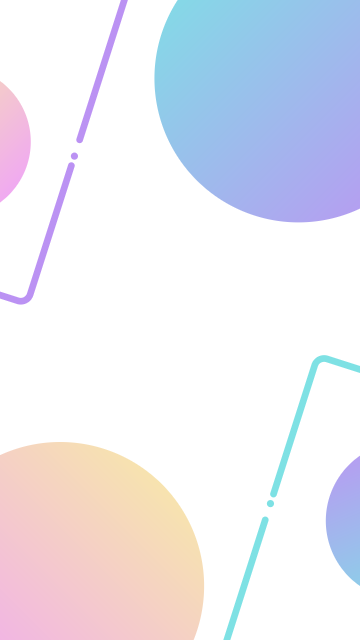
Write a Shadertoy shader that draws this background.

```glsl
const vec3 WHITE   = vec3(1.0);
const vec3 CYAN    = vec3(0.52, 0.85, 0.905);
const vec3 VIOLET  = vec3(0.71, 0.62, 0.945);
const vec3 CREAM   = vec3(0.968, 0.89, 0.685);
const vec3 PINK    = vec3(0.942, 0.665, 0.945);
const vec3 PURPLE  = vec3(0.735, 0.572, 0.953);
const vec3 TEAL    = vec3(0.494, 0.882, 0.894);

const float CORNER_RADIUS = 0.0275;
const float HALF_STROKE   = 0.0093;
const float DOT_RADIUS    = 0.0099;
const float DOT_HEIGHT    = 0.4306;
const float GAP_MIDDLE    = 0.4405;
const float GAP_HALF      = 0.0377;

// Smooth coverage of a signed distance over one pixel
float coverage(float dist, float pixel) {
    return clamp(0.5 - dist / pixel, 0.0, 1.0);
}

// Disc filled with a linear gradient running along a direction
vec3 paintDisc(vec3 base, vec2 p, vec2 center, float radius,
               vec2 direction, vec3 from, vec3 to, float pixel) {
    vec2 offset = p - center;
    float t = 0.5 + 0.5 * dot(offset, normalize(direction)) / radius;
    vec3 fill = mix(from, to, clamp(t, 0.0, 1.0));
    return mix(base, fill, coverage(length(offset) - radius, pixel));
}

// Rounded corner outline whose long arm is broken by a gap holding a dot
float brokenCorner(vec2 p, vec2 corner, vec2 arm) {
    vec2 offset = p - corner;
    vec2 q = vec2(dot(offset, vec2(-arm.y, arm.x)), dot(offset, arm));
    vec2 inset = CORNER_RADIUS - q;
    float edge = length(max(inset, 0.0))
               + min(max(inset.x, inset.y), 0.0) - CORNER_RADIUS;
    float gap = max(GAP_HALF - abs(q.y - GAP_MIDDLE), 0.0);
    float stroke = length(vec2(edge, gap)) - HALF_STROKE;
    float bead = length(q - vec2(0.0, DOT_HEIGHT)) - DOT_RADIUS;
    return min(stroke, bead);
}

void mainImage(out vec4 fragColor, in vec2 fragCoord) {
    // The canvas width is one unit
    vec2 p = fragCoord / iResolution.x;
    float pixel = 1.0 / iResolution.x;
    vec3 color = WHITE;

    // Large discs
    color = paintDisc(color, p, vec2(0.829, 1.560), 0.400,
                      vec2(1.0, -1.0), CYAN, VIOLET, pixel);
    color = paintDisc(color, p, vec2(0.167, 0.150), 0.400,
                      vec2(1.0, 1.0), PINK, CREAM, pixel);

    // Small discs
    color = paintDisc(color, p, vec2(-0.124, 1.384), 0.2095,
                      vec2(1.0, -1.0), CREAM, PINK, pixel);
    color = paintDisc(color, p, vec2(1.125, 0.331), 0.220,
                      vec2(0.38, -0.92), VIOLET, CYAN, pixel);

    // Two outlines, each the other turned by half a circle
    vec2 corner = vec2(0.0755, 0.934);
    vec2 arm = normalize(vec2(0.32, 1.0));
    vec2 turned = vec2(0.958, 1.723) - p;
    color = mix(color, PURPLE, coverage(brokenCorner(p, corner, arm), pixel));
    color = mix(color, TEAL, coverage(brokenCorner(turned, corner, arm), pixel));

    fragColor = vec4(color, 1.0);
}
```
